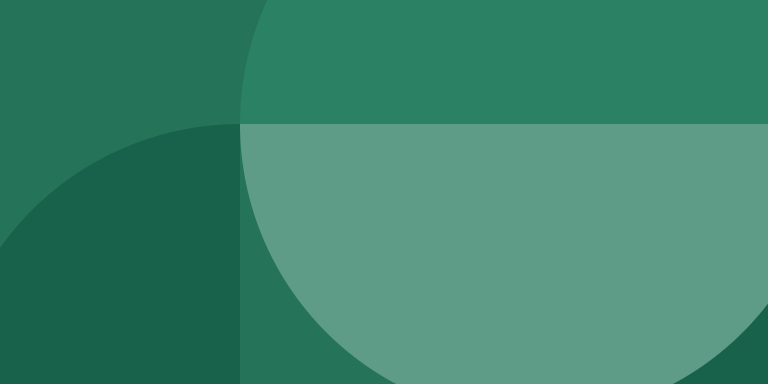
This background is drawn by a WebGL 2 fragment shader. Its source:

```glsl
#version 300 es
precision highp float;

#define JOINT vec2(0.625, 0.677)
#define RADIUS 0.767
#define BASE_GREEN vec3(0.145, 0.451, 0.345)
#define DARK_GREEN vec3(0.096, 0.384, 0.294)
#define BRIGHT_GREEN vec3(0.165, 0.506, 0.388)
#define PALE_GREEN vec3(0.369, 0.612, 0.529)

uniform vec2 u_resolution;
out vec4 outColor;

float circleDistance(vec2 p, vec2 center) {
    return length(p - center) - RADIUS;
}

// Coverage of a shape, one pixel wide at its edge
float coverage(float signedDistance) {
    return clamp(0.5 - signedDistance * u_resolution.y, 0.0, 1.0);
}

void main() {
    // Canvas height is one unit
    vec2 p = gl_FragCoord.xy / u_resolution.y;
    vec2 discCenter = JOINT + vec2(RADIUS, 0.0);
    vec2 quarterCenter = JOINT - vec2(0.0, RADIUS);

    float leftSide = p.x - JOINT.x;
    float lowerSide = p.y - JOINT.y;

    // Dark quarter disc on the left
    float quarter = max(circleDistance(p, quarterCenter), leftSide);
    vec3 color = mix(BASE_GREEN, DARK_GREEN, coverage(quarter));

    // Dark tile behind the right half of the disc
    float tile = max(discCenter.x - p.x, lowerSide);
    color = mix(color, DARK_GREEN, coverage(tile));

    // Large disc, bright above the horizon and pale below
    vec3 discColor = mix(BRIGHT_GREEN, PALE_GREEN, coverage(lowerSide));
    color = mix(color, discColor, coverage(circleDistance(p, discCenter)));

    outColor = vec4(color, 1.0);
}
```
